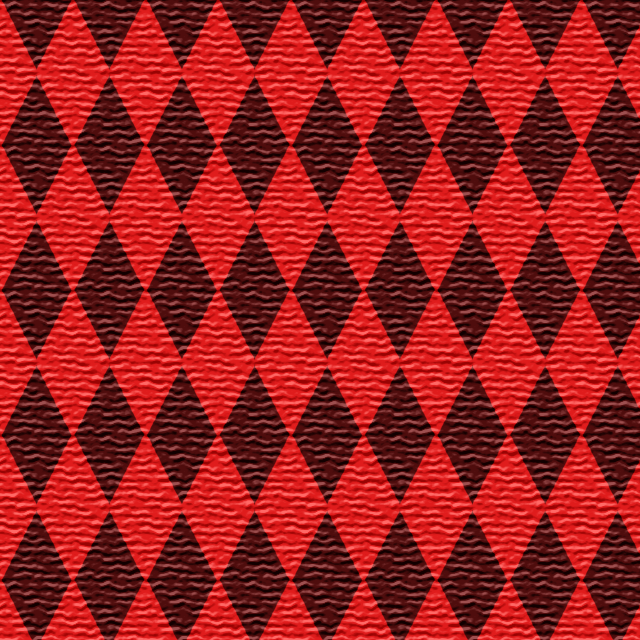
Write a WebGL 1 fragment shader that draws this pattern.

```glsl
precision highp float;

uniform vec2 u_resolution;

const float TAU = 6.2831853;
const vec2 DIAMOND_PERIOD = vec2(0.1135, 0.2265);
const vec2 DIAMOND_CENTER = vec2(0.0573, 0.7734);
const float DIAMOND_SIZE = 0.478;

vec2 hash2(vec2 p) {
    vec2 k = vec2(dot(p, vec2(127.1, 311.7)), dot(p, vec2(269.5, 183.3)));
    return fract(sin(k) * 4375.85);
}

// Distance to the nearest cell point; wraps after one unit
float cellular(vec2 t, vec2 cells) {
    vec2 p = t * cells;
    vec2 base = floor(p);
    float nearest = 2.0;
    for (int j = -1; j <= 1; j++) {
        for (int i = -1; i <= 1; i++) {
            vec2 id = base + vec2(float(i), float(j));
            vec2 wrapped = floor(mod(id + 0.5, cells));
            nearest = min(nearest, length(id + hash2(wrapped + cells) - p));
        }
    }
    return nearest;
}

// Layered sines with whole frequencies, so the waves tile
float waves(vec2 t) {
    return 0.8 * sin(TAU * (2.0 * t.x + t.y))
         + 0.6 * sin(TAU * (5.0 * t.x - 3.0 * t.y) + 1.3)
         + 0.45 * sin(TAU * (9.0 * t.x + 4.0 * t.y) + 2.1)
         + 0.3 * sin(TAU * (14.0 * t.x - 7.0 * t.y) + 4.0);
}

// Crinkled horizontal ridges with finer grain
float clothHeight(vec2 t, float ridges) {
    float strength = 0.3 + 0.1 * sin(TAU * (3.0 * t.x + 5.0 * t.y));
    float ridge = sin(TAU * ridges * t.y + waves(t));
    return strength * ridge
         - 0.55 * cellular(t, vec2(11.0, 21.0))
         - 0.32 * cellular(t, vec2(24.0, 36.0));
}

// Slope of the cloth towards the light
float emboss(vec2 t, vec2 towardsLight, float strength) {
    float back = clothHeight(t - towardsLight, 16.0);
    float front = clothHeight(t + towardsLight, 16.0);
    return (back - front) * strength;
}

// Signed diamond distance, in units of one period
float diamond(vec2 p, float size) {
    vec2 q = abs(fract(p + 0.5) - 0.5);
    return q.x + q.y - size;
}

vec3 shade(vec3 shadow, vec3 middle, vec3 light, float relief) {
    vec3 color = mix(shadow, middle, smoothstep(-0.85, -0.05, relief));
    return mix(color, light, smoothstep(0.1, 0.95, relief));
}

void main() {
    vec2 uv = gl_FragCoord.xy / u_resolution;
    vec2 grid = (uv - DIAMOND_CENTER) / DIAMOND_PERIOD;

    // The cloth relief spans two columns and one row
    float relief = emboss(grid * vec2(0.5, 1.0), vec2(-0.004, 0.01), 1.35);

    vec3 red = shade(vec3(0.60, 0.01, 0.01), vec3(0.88, 0.11, 0.11),
                     vec3(1.0, 0.41, 0.40), relief);
    vec3 maroon = shade(vec3(0.07, 0.0, 0.0), vec3(0.31, 0.05, 0.05),
                        vec3(0.62, 0.31, 0.31), relief);

    // Diamond edges follow the cloth slightly
    float edge = diamond(grid, DIAMOND_SIZE) + 0.006 * clamp(relief, -1.0, 1.0);
    float blur = 0.8 * length(1.0 / (DIAMOND_PERIOD * u_resolution));
    gl_FragColor = vec4(mix(maroon, red, smoothstep(-blur, blur, edge)), 1.0);
}
```
